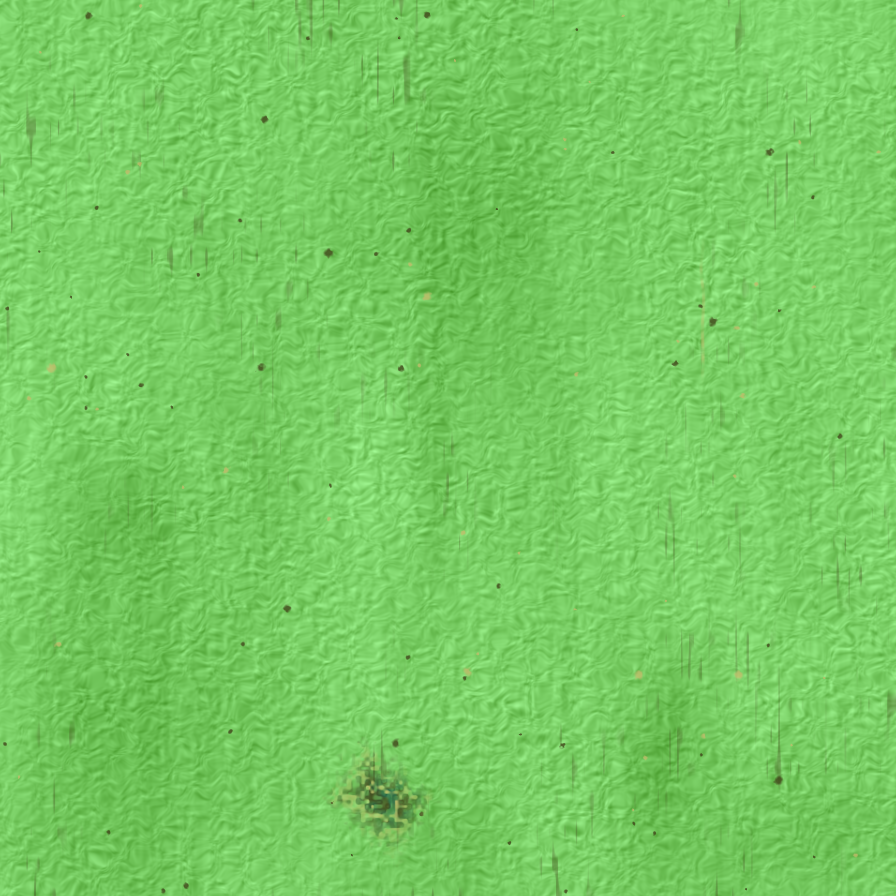
A Shadertoy shader for this texture:

```glsl
#define BASE_GREEN vec3(0.467, 0.800, 0.385)
#define TONE_STEP vec3(0.052, 0.054, 0.060)
#define DARK_BROWN vec3(0.25, 0.27, 0.10)
#define PALE_TAN vec3(0.76, 0.74, 0.42)
#define TEAL vec3(0.10, 0.35, 0.27)
#define GRAIN_SCALE 165.0
#define GRAIN_DEPTH 2.5
#define THREAD_DEPTH 0.8
#define STAIN_DEPTH 1.0
#define SCAB_CENTER vec2(0.425, 0.108)

float hash(vec2 cell, uint seed) {
    uvec2 q = uvec2(ivec2(cell)) * uvec2(1597u, 3812u + 1u);
    uint n = (q.x ^ (q.y * 2741u) ^ (seed * 9176u)) * 74731u;
    n = (n ^ (n >> 15)) * 73291u;
    n = (n ^ (n >> 13)) * 51787u;
    n ^= n >> 16;
    return float(n & 65535u) / 65535.0;
}

float noise(vec2 p, uint seed) {
    vec2 i = floor(p), f = fract(p);
    f = f * f * (3.0 - 2.0 * f);
    float low = mix(hash(i, seed), hash(i + vec2(1, 0), seed), f.x);
    float high = mix(hash(i + vec2(0, 1), seed), hash(i + vec2(1, 1), seed), f.x);
    return mix(low, high, f.y);
}

float fbm(vec2 p, uint seed) {
    float sum = 0.0, weight = 0.53;
    for (uint k = 0u; k < 4u; k++) {
        sum += weight * noise(p, seed + k);
        p = p * 2.03 + 7.3;
        weight *= 0.5;
    }
    return sum;
}

// Paper relief lit from the upper left
float relief(vec2 uv) {
    vec2 warp = vec2(noise(uv * 60.0, 11u), noise(uv * 60.0, 12u)) * 2.0;
    vec2 p = uv * GRAIN_SCALE * vec2(0.9, 1.1) + warp;
    vec2 toLight = vec2(-0.45, 0.6);
    float coarse = noise(p, 13u) - noise(p + toLight, 13u);
    float fine = noise(p * 1.9, 14u) - noise(p * 1.9 + toLight, 14u);
    return coarse + 0.45 * fine;
}

// Soft dark stains: center.xy, radius.zw
float stains(vec2 uv) {
    const vec4 blots[8] = vec4[8](
        vec4(0.50, 0.74, 0.13, 0.15), vec4(0.49, 0.48, 0.025, 0.17),
        vec4(0.12, 0.42, 0.06, 0.07), vec4(0.75, 0.17, 0.035, 0.10),
        vec4(0.14, 0.16, 0.17, 0.17), vec4(0.90, 0.06, 0.14, 0.10),
        vec4(0.52, 0.04, 0.07, 0.12), vec4(0.26, 0.52, 0.04, 0.20));
    const float strengths[8] = float[8](1.5, 1.0, 1.2, 1.5, 1.2, 1.1, 1.0, 0.45);
    vec2 p = uv + 0.07 * (vec2(fbm(uv * 7.0, 21u), fbm(uv * 7.0, 31u)) - 0.5);
    float dark = 0.0;
    for (int k = 0; k < 8; k++) {
        vec2 d = (p - blots[k].xy) / blots[k].zw;
        dark += strengths[k] * exp(-dot(d, d));
    }
    return dark;
}

// Flecks scattered on a jittered grid
vec3 addFlecks(vec3 color, vec2 uv, float cells, float chance, float size, uint seed) {
    vec2 cell = floor(uv * cells);
    vec2 center = 0.3 + 0.4 * vec2(hash(cell, seed), hash(cell, seed + 1u));
    vec2 d = fract(uv * cells) - center;
    d.x += 0.3 * d.y * (hash(cell, seed + 2u) - 0.5);
    d += size * 0.7 * (noise(uv * 330.0, seed) - 0.5);
    float radius = size * mix(0.6, 1.2, hash(cell, seed + 3u));
    float cover = 1.0 - smoothstep(0.4, 1.2, length(d) / radius);
    cover *= step(hash(cell, seed + 4u), chance);
    vec3 fleck = hash(cell, seed + 5u) < 0.55 ? DARK_BROWN : PALE_TAN;
    return mix(color, fleck, 0.8 * cover);
}

// Rough slanted scab of dark, teal and tan crumbs
vec3 addScab(vec3 color, vec2 uv) {
    vec2 d = uv - SCAB_CENTER;
    vec2 q = vec2(0.80 * d.x - 0.60 * d.y, 0.60 * d.x + 0.80 * d.y);
    q += 0.025 * (vec2(fbm(uv * 45.0, 41u), fbm(uv * 45.0, 51u)) - 0.5);
    vec2 box = abs(q) - vec2(0.042, 0.030);
    float edge = max(box.x, box.y);
    float crumbs = noise(uv * 210.0, 61u);
    float cover = 1.0 - smoothstep(-0.022, 0.016, edge + 0.03 * (crumbs - 0.5));
    float core = exp(-dot(d - vec2(0.014, 0.0), d - vec2(0.014, 0.0)) / 0.0010);
    vec3 crust = mix(DARK_BROWN, TEAL, core * smoothstep(0.2, 0.7, noise(uv * 130.0, 62u)));
    float pale = smoothstep(0.45, 0.85, noise(uv * 190.0, 63u) + 0.15 - 0.35 * core);
    crust = mix(crust, PALE_TAN, pale);
    return mix(color, crust, cover * (0.45 + 0.45 * smoothstep(0.2, 0.7, crumbs)));
}

void mainImage(out vec4 fragColor, in vec2 fragCoord) {
    vec2 uv = fragCoord / iResolution.xy;

    // Broad tone, relief and vertical threads
    float patchy = fbm(uv * vec2(7.0, 4.0), 71u) - 0.5;
    float streaks = noise(uv * vec2(55.0, 4.0), 81u) - 0.5;
    float threads = noise(uv * vec2(210.0, 18.0), 82u) - 0.5;
    float tone = 0.35 + 1.2 * patchy + 0.5 * streaks + THREAD_DEPTH * threads;
    tone -= STAIN_DEPTH * stains(uv);
    tone += GRAIN_DEPTH * relief(uv) * mix(0.7, 1.2, noise(uv * 9.0, 83u));
    vec3 color = BASE_GREEN + TONE_STEP * tone;

    // Sparse dark fibers and one pale scratch
    float fibers = smoothstep(0.76, 0.98, noise(uv * vec2(230.0, 28.0), 84u));
    fibers *= smoothstep(0.5, 0.8, noise(uv * vec2(16.0, 7.0), 85u));
    color = mix(color, DARK_BROWN, 0.35 * fibers);
    float scratchX = 0.785 + 0.006 * (noise(vec2(3.0, uv.y * 30.0), 86u) - 0.5);
    float scratch = 1.0 - smoothstep(0.0006, 0.0028, abs(uv.x - scratchX));
    scratch *= smoothstep(0.56, 0.61, uv.y) * (1.0 - smoothstep(0.69, 0.74, uv.y));
    color = mix(color, PALE_TAN, 0.55 * scratch * noise(uv * 120.0, 87u));

    color = addFlecks(color, uv, 26.0, 0.035, 0.12, 91u);
    color = addFlecks(color, uv, 80.0, 0.012, 0.20, 101u);
    color = addScab(color, uv);
    fragColor = vec4(clamp(color, 0.0, 1.0), 1.0);
}
```
